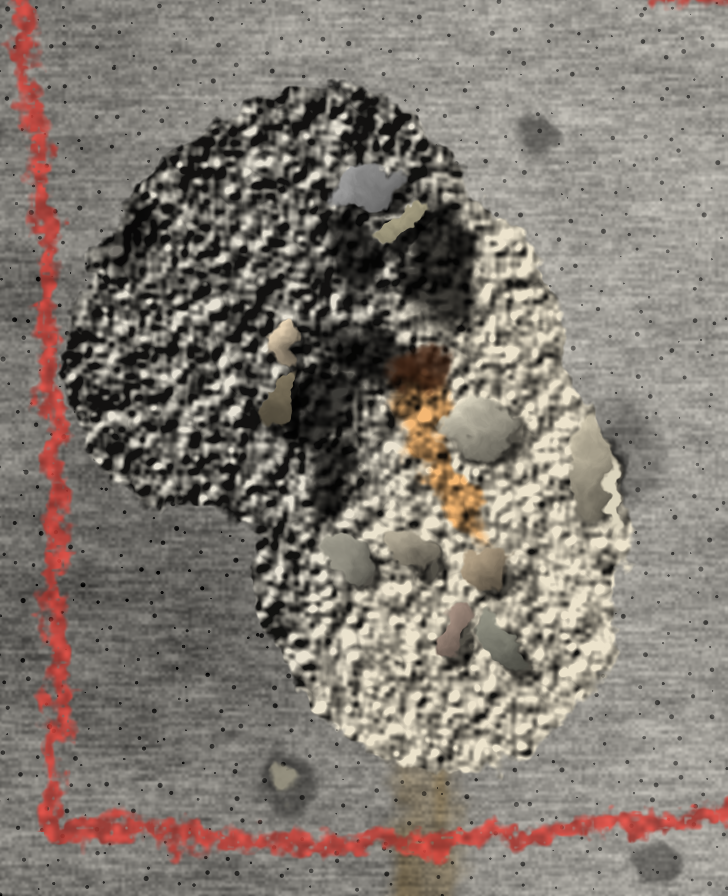
This texture is drawn by a WebGL 2 fragment shader. Its source:

```glsl
#version 300 es
precision highp float;
// Weathered concrete with a broken-out hollow of rubble, framed by a red crayon line.
uniform vec2 u_resolution;
out vec4 fragColor;

const vec2 LIGHT = vec2(-0.6, 0.8);

float hash(vec2 p) {
  vec3 q = fract(p.xyx * vec3(0.1031, 0.103, 0.0973));
  q += dot(q, q.yzx + 33.33);
  return fract((q.x + q.y) * q.z);
}

float noise(vec2 p) {
  vec2 i = floor(p), f = fract(p);
  f = f * f * (3.0 - 2.0 * f);
  return mix(mix(hash(i), hash(i + vec2(1, 0)), f.x),
             mix(hash(i + vec2(0, 1)), hash(i + vec2(1, 1)), f.x), f.y);
}

float fbm(vec2 p) {
  float sum = 0.0, amp = 0.5;
  for (int i = 0; i < 4; i++) {
    sum += amp * noise(p);
    p = p * 2.03 + 7.1;
    amp *= 0.5;
  }
  return sum;
}

// Radius in an ellipse tilted by angle a: 1.0 lies on its edge.
float oval(vec2 p, vec2 c, vec2 r, float a) {
  p -= c;
  return length(vec2(cos(a) * p.x + sin(a) * p.y, cos(a) * p.y - sin(a) * p.x) / r);
}

float blob(vec2 p, vec2 c, vec2 r, float a) {
  return smoothstep(1.25, 0.65, oval(p, c, r, a));
}

float smin(float a, float b, float k) {
  float h = max(k - abs(a - b), 0.0) / k;
  return min(a, b) - h * h * k * 0.25;
}

// Round dots, one per cell, with random place and size.
float dots(vec2 p, float size) {
  float best = 0.0;
  vec2 cell = floor(p);
  for (int k = 0; k < 9; k++) {
    vec2 id = cell + vec2(k % 3 - 1, k / 3 - 1);
    vec2 at = id + vec2(hash(id), hash(id + 41.7));
    best = max(best, smoothstep(size * (0.4 + hash(id + 9.3)), 0.0, length(p - at)));
  }
  return best;
}

float rubble(vec2 p) {
  return 0.4 * noise(p * 5.0) + 0.35 * noise(p * 10.7 + 3.0)
       + 0.27 * noise(p * 22.0) + 0.25 * dots(p * 5.5, 0.6);
}

void stone(inout vec3 col, vec2 p, vec2 c, vec2 r, float a, vec3 tint) {
  col *= 1.0 - 0.65 * smoothstep(1.2, 0.75, oval(p, c + vec2(0.08, -0.08), r, a));
  float shade = 0.86 + 0.32 * dot((p - c) / max(r.x, r.y), LIGHT) + 0.25 * (fbm(p * 9.0) - 0.47);
  col = mix(col, tint * shade, smoothstep(1.1, 0.88, oval(p, c, r, a)));
}

void main() {
  vec2 p = gl_FragCoord.xy / u_resolution * vec2(6.24, 7.68);
  vec2 warp = vec2(fbm(p * 4.0), fbm(p * 4.0 + 31.0)) - 0.47;
  vec2 w = p + 0.35 * warp;

  // Flat concrete: broad tone, trowel streaks, grain and pits
  float tone = mix(0.49, 0.62, smoothstep(0.5, 4.8, p.x + 0.3 * (p.y - 4.0)));
  tone -= 0.09 * blob(w, vec2(1.2, 2.5), vec2(1.5, 1.4), 0.0);
  tone -= 0.12 * blob(w, vec2(0.05, 5.25), vec2(0.5, 0.4), 0.0);
  tone += 0.16 * (fbm(p * vec2(1.2, 3.0)) - 0.47) + 0.13 * (noise(p * vec2(4.0, 32.0)) - 0.5);
  tone += 0.12 * (noise(p * 35.0) - 0.5) + 0.1 * (noise(p * vec2(13.0, 20.0)) - 0.5);
  tone -= 0.3 * smoothstep(0.3, 0.7, dots(p * 4.5, 0.14));
  vec3 col = tone * vec3(1.0, 0.985, 0.945);

  // Damp spots and the brown run below the hollow
  col *= 1.0 - 0.38 * blob(w, vec2(4.55, 6.46), vec2(0.2, 0.17), -0.7);
  col *= 1.0 - 0.38 * blob(w, vec2(2.42, 0.97), vec2(0.27, 0.34), 0.0);
  col = mix(col, vec3(0.64, 0.62, 0.54), 0.8 * blob(w, vec2(2.4, 0.97), vec2(0.12, 0.16), 0.0));
  col *= 1.0 - 0.35 * blob(w, vec2(5.6, 0.34), vec2(0.2, 0.18), 0.0);
  col *= 1.0 - 0.25 * blob(w, vec2(5.37, 3.78), vec2(0.3, 0.5), 0.0);
  float run = smoothstep(0.45, 0.1, abs(w.x - 3.65)) * smoothstep(1.6, 0.9, p.y);
  col = mix(col, col * vec3(0.86, 0.78, 0.63), run * (0.5 + 0.6 * noise(p * vec2(9.0, 1.0))));

  // Red crayon: left side, bottom side and a trace at the top
  float t = 7.68 - p.y;
  float side = abs(w.x - 0.18 - 0.105 * t + 0.009 * t * t) + step(p.y, 0.55);
  float base = abs(w.y - 0.47 - 0.025 * (p.x - 2.9) * (p.x - 2.9)) + step(p.x, 0.38);
  float trace = length(vec2(max(5.6 - p.x, 0.0), p.y - 7.7));
  float line = min(min(side, base), trace + 0.04);
  float crayon = smoothstep(0.13, 0.04, line + 0.1 * (noise(p * 17.0) - 0.5));
  crayon *= smoothstep(0.1, 0.6, noise(p * 24.0) + 0.25);
  col = mix(col, vec3(0.76, 0.24, 0.21) * (0.75 + 0.5 * noise(p * 14.0)), 0.85 * crayon);

  // Outline of the hollow from three blended ovals
  vec2 e = p + 0.3 * warp + 0.06 * (noise(p * 13.0) - 0.5);
  float d = smin((oval(e, vec2(2.3, 5.1), vec2(2.02, 1.47), 0.863) - 1.0) * 1.5,
                 (oval(e, vec2(3.77, 3.05), vec2(1.6, 2.0), 0.1) - 1.0) * 1.6, 0.25);
  d = smin(d, (oval(e, vec2(3.6, 4.7), vec2(1.2, 1.4), 0.0) - 1.0) * 1.2, 0.15);

  // Rubble lit from the upper left; the lower right wall faces the sun
  float sun = smoothstep(-0.9, 0.7, dot(w - vec2(3.3, 3.8), vec2(0.95, -0.32)));
  float h = rubble(p), slope = h - rubble(p + LIGHT * 0.06);
  float lit = mix(0.34, 0.64, sun) + slope * mix(1.5, 1.15, sun) + (h - 0.55) * 0.6;
  lit -= 0.1 * (1.0 - sun) * smoothstep(-0.4, 0.0, d);
  vec3 rock = clamp(lit, 0.07, 0.9) * mix(vec3(1.0, 0.98, 0.92), vec3(1.03, 0.99, 0.89), sun);

  // Rust trail, then deep shadows
  float rust = blob(w, vec2(3.63, 4.1), vec2(0.22, 0.4), 0.0) + blob(w, vec2(3.88, 3.45), vec2(0.14, 0.5), 0.55);
  rock = mix(rock, rock * vec3(1.05, 0.76, 0.45), min(rust, 1.0) * 0.8);
  float deep = max(blob(w, vec2(3.75, 5.4), vec2(0.3, 0.62), 0.1), blob(w, vec2(3.2, 4.6), vec2(0.5, 0.28), -0.5));
  deep = max(deep, max(blob(w, vec2(2.75, 4.2), vec2(0.45, 0.3), 0.6), blob(w, vec2(2.85, 3.6), vec2(0.2, 0.35), 0.0)));
  deep = max(deep, max(blob(w, vec2(3.0, 5.5), vec2(0.22, 0.35), 0.3), 0.7 * blob(w, vec2(1.1, 5.6), vec2(0.22, 0.35), -0.5)));
  rock *= 1.0 - 0.74 * deep;
  rock = mix(rock, vec3(0.24, 0.13, 0.07) * (0.5 + h), 0.8 * blob(w, vec2(3.6, 4.52), vec2(0.24, 0.18), 0.0));

  // Larger stones set in the hollow
  stone(rock, w, vec2(3.08, 6.05), vec2(0.32, 0.18), 0.1, vec3(0.6, 0.6, 0.6));
  stone(rock, w, vec2(3.42, 5.75), vec2(0.3, 0.08), 0.6, vec3(0.7, 0.67, 0.55));
  stone(rock, w, vec2(2.42, 4.75), vec2(0.14, 0.15), 0.0, vec3(0.82, 0.75, 0.64));
  stone(rock, w, vec2(2.4, 4.28), vec2(0.08, 0.28), -0.2, vec3(0.5, 0.46, 0.37));
  stone(rock, w, vec2(4.1, 4.05), vec2(0.3, 0.26), 0.0, vec3(0.73, 0.71, 0.64));
  stone(rock, w, vec2(3.02, 2.92), vec2(0.22, 0.17), -0.6, vec3(0.56, 0.55, 0.5));
  stone(rock, w, vec2(3.55, 2.98), vec2(0.2, 0.17), -0.5, vec3(0.62, 0.59, 0.52));
  stone(rock, w, vec2(4.18, 2.8), vec2(0.2, 0.18), 0.0, vec3(0.6, 0.54, 0.45));
  stone(rock, w, vec2(3.83, 2.25), vec2(0.24, 0.13), 0.9, vec3(0.6, 0.52, 0.47));
  stone(rock, w, vec2(4.27, 2.18), vec2(0.26, 0.13), -0.95, vec3(0.51, 0.51, 0.46));
  col = mix(col, rock, smoothstep(0.025, -0.025, d));

  // Pale chip on the right rim
  stone(col, w, vec2(5.08, 3.7), vec2(0.2, 0.42), 0.1, vec3(0.69, 0.66, 0.58));
  col = mix(col, vec3(0.86, 0.83, 0.74), blob(w, vec2(5.25, 3.4), vec2(0.05, 0.32), 0.0));
  fragColor = vec4(clamp(col, 0.0, 1.0), 1.0);
}
```
